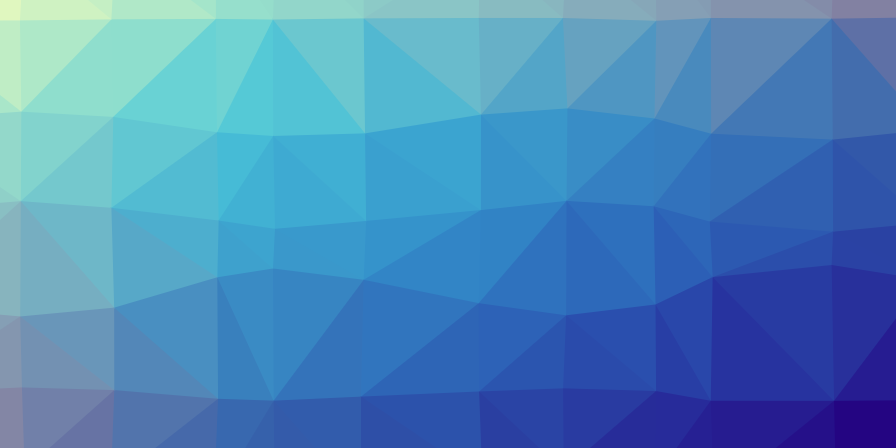
Give the GLSL for this background, as a WebGL 1 fragment shader.

```glsl
precision highp float;

uniform vec2 u_resolution;

const vec2 CELLS = vec2(9.97, 4.92);   // lattice cells across the canvas
const vec2 MARGIN = vec2(0.26, 0.31);  // first vertex, in cells from the top left

const vec3 CREAM = vec3(0.88, 0.97, 0.75);
const vec3 AQUA = vec3(0.30, 0.79, 0.85);
const vec3 AZURE = vec3(0.20, 0.57, 0.80);
const vec3 COBALT = vec3(0.16, 0.28, 0.67);
const vec3 INDIGO = vec3(0.14, 0.0, 0.50);

float hash(vec2 p) {
  return fract(sin(dot(p, vec2(127.1, 311.7))) * 43758.5453);
}

vec3 palette(float t) {
  float s = clamp(t, 0.0, 1.0) * 4.0;
  vec3 color = mix(CREAM, AQUA, clamp(s, 0.0, 1.0));
  color = mix(color, AZURE, clamp(s - 1.0, 0.0, 1.0));
  color = mix(color, COBALT, clamp(s - 2.0, 0.0, 1.0));
  return mix(color, INDIGO, clamp(s - 3.0, 0.0, 1.0));
}

// Lattice vertex: uneven columns, rolling rows and a little random jitter
vec2 latticeVertex(vec2 id) {
  float column = 0.18 * cos(1.428 * id.x - 2.0) + 0.117 * cos(3.56 * id.x) - 0.05;
  float swell = 0.28 * min(id.y, 1.0) * cos(1.05 * (id.x - 3.0));
  float row = cos(2.0 * id.y - 3.0) * (0.1 + swell);
  vec2 jitter = vec2(hash(id), hash(id + 19.7)) - 0.5;
  return id + vec2(column, row) + 0.06 * jitter;
}

// Signed distance to the line through a and b, positive outside
float edgeDistance(vec2 p, vec2 a, vec2 b) {
  vec2 along = normalize(b - a);
  vec2 offset = p - a;
  return along.y * offset.x - along.x * offset.y;
}

// Flat facet: premultiplied colour and its smooth coverage
vec4 facet(vec2 p, vec2 a, vec2 b, vec2 c, float pixel) {
  float d = max(edgeDistance(p, a, b), max(edgeDistance(p, b, c), edgeDistance(p, c, a)));
  float coverage = clamp(0.5 - d / pixel, 0.0, 1.0);
  vec2 center = ((a + b + c) / 3.0 + MARGIN) / CELLS;
  vec3 color = mix(palette(center.x), palette(center.y), 0.5);
  return vec4(color, 1.0) * coverage;
}

// Two facets of one lattice cell, split along the shorter diagonal
vec4 splitCell(vec2 p, vec2 id, float pixel) {
  vec2 a = latticeVertex(id);
  vec2 b = latticeVertex(id + vec2(1.0, 0.0));
  vec2 c = latticeVertex(id + vec2(1.0, 1.0));
  vec2 d = latticeVertex(id + vec2(0.0, 1.0));
  if (distance(a, c) < distance(b, d)) {
    return facet(p, a, b, c, pixel) + facet(p, a, c, d, pixel);
  }
  return facet(p, a, b, d, pixel) + facet(p, b, c, d, pixel);
}

void main() {
  vec2 uv = gl_FragCoord.xy / u_resolution;
  vec2 p = vec2(uv.x, 1.0 - uv.y) * CELLS - MARGIN;
  float pixel = CELLS.y / u_resolution.y;

  // Blend the facets of the surrounding cells
  vec4 sum = vec4(0.0);
  for (int y = -1; y <= 1; y++) {
    for (int x = -1; x <= 1; x++) {
      sum += splitCell(p, floor(p) + vec2(float(x), float(y)), pixel);
    }
  }
  gl_FragColor = vec4(sum.rgb / max(sum.a, 0.001), 1.0);
}
```
